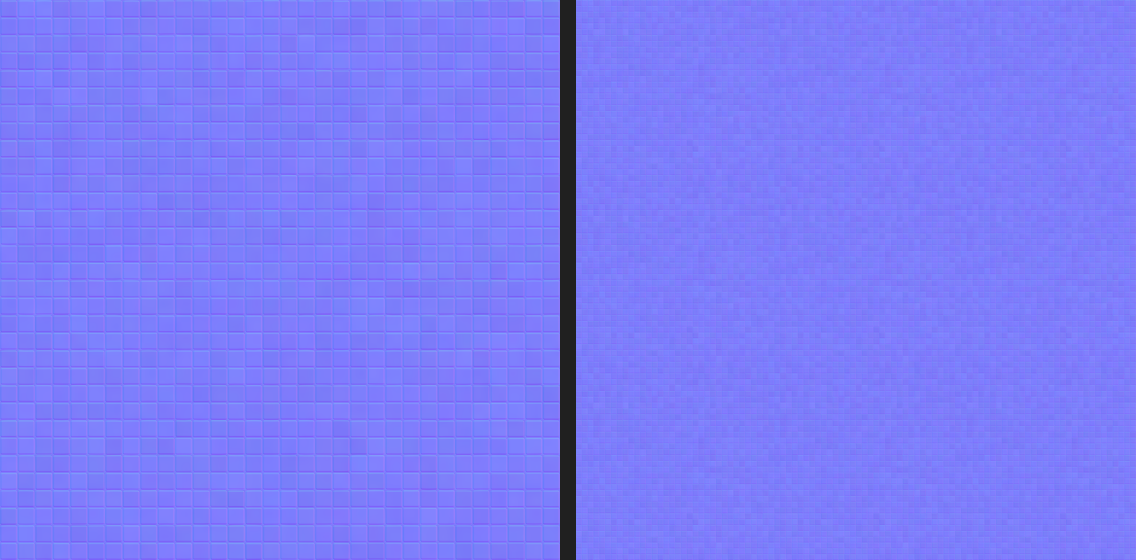
Left: one tile. Right: repeated 3 by 3.
Write a three.js fragment shader that draws this texture map.

```glsl
// Tangent-space normal map of small square mosaic tiles with soft beveled joints.
#define TILES 32.0
#define JOINT 0.02
#define BEVEL 0.11
#define BEVEL_SLOPE vec2(0.16, 0.21)
#define TILE_TILT vec2(0.04, 0.06)
#define TILE_JITTER 0.018
#define WAVE_SLOPE 0.035
#define SHADE_MIN 0.972
#define SHADE_MAX 0.998

varying vec2 vUv;

vec2 hash2(vec2 p) {
  vec3 q = fract(p.xyx * vec3(0.1031, 0.1030, 0.0973));
  q += dot(q, q.yzx + 33.33);
  return fract((q.xx + q.yz) * q.zy);
}

// Two-channel value noise that wraps after a whole number of cells.
vec2 wrapNoise(vec2 uv, float cells, float seed) {
  vec2 p = uv * cells;
  vec2 i = floor(p);
  vec2 f = fract(p);
  f = f * f * (3.0 - 2.0 * f);
  vec2 a = hash2(mod(i, cells) + seed);
  vec2 b = hash2(mod(i + vec2(1.0, 0.0), cells) + seed);
  vec2 c = hash2(mod(i + vec2(0.0, 1.0), cells) + seed);
  vec2 d = hash2(mod(i + 1.0, cells) + seed);
  return mix(mix(a, b, f.x), mix(c, d, f.x), f.y) - 0.5;
}

// Outward slope around the rounded border of one tile.
vec2 bevelSlope(vec2 c, float halfSize) {
  vec2 corner = max(abs(c) - halfSize + BEVEL, 0.0);
  float reach = length(corner);
  vec2 outward = sign(c) * corner / max(reach, 0.0001);
  float edge = reach - BEVEL;
  float rise = smoothstep(-BEVEL, -0.03, edge);
  float fall = 1.0 - smoothstep(-0.025, JOINT, edge);
  return outward * rise * fall;
}

void main() {
  vec2 p = vUv * TILES;
  vec2 id = mod(floor(p), TILES);
  vec2 tilt = hash2(id + 7.0) - 0.5;
  vec2 shift = hash2(id + 61.0) - 0.5;
  vec2 wear = hash2(id + 113.0);

  // Slightly misplaced tile with uneven edge strength.
  vec2 local = fract(p) - 0.5 + shift * TILE_JITTER;
  local += wrapNoise(vUv, TILES * 2.0, 29.0) * 0.012;
  vec2 slope = bevelSlope(local, 0.5 - JOINT) * BEVEL_SLOPE;
  slope *= mix(0.8, 1.15, wear.x);

  // Individual tilt and gentle surface waves.
  slope += tilt * TILE_TILT;
  slope += wrapNoise(vUv, TILES * 1.5, 17.0) * WAVE_SLOPE;
  slope += wrapNoise(vUv, 10.0, 43.0) * WAVE_SLOPE * 0.5;

  vec3 normal = normalize(vec3(slope, 1.0));
  float shade = mix(SHADE_MIN, SHADE_MAX, wear.y);
  gl_FragColor = vec4((normal * 0.5 + 0.5) * shade, 1.0);
}
```
